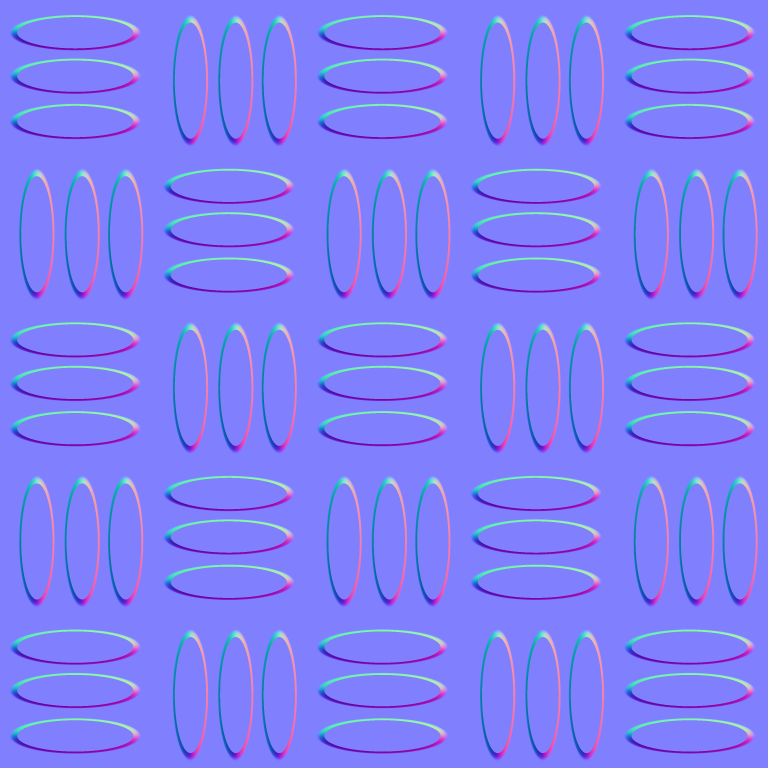
Write a Shadertoy shader that draws this texture map.

```glsl
#define CELLS 5.0                       // cells across and down
#define HALF_AXES vec2(0.378, 0.1020)   // flat top of one ellipse, in cells
#define BEVEL_END 1.145                 // outer foot, as a multiple of the axes
#define STEEPNESS 6.0                   // slope on the long flanks
#define FLAT_CENTER 0.490               // lengthwise centre, horizontal cells
#define UPRIGHT_CENTER 0.475            // lengthwise centre, upright cells
#define UPRIGHT_SHIFT 0.031             // sideways shift, upright cells
#define SAMPLES 4                       // antialiasing grid per axis

const float LANES[3] = float[3](0.209, 0.504, 0.787);

// Outward slope of a raised ellipse with a bevelled rim
vec2 ellipseSlope(vec2 p) {
    float radius = length(p / HALF_AXES);
    if (radius < 1.0 || radius > BEVEL_END) return vec2(0.0);
    vec2 gradient = p / (HALF_AXES * HALF_AXES * radius);
    float fade = 1.0 - smoothstep(1.01, BEVEL_END, radius);
    return STEEPNESS * HALF_AXES.y * fade * gradient;
}

// Checkerboard of three-bar cells, alternately horizontal and upright
vec3 treadNormal(vec2 grid) {
    vec2 cell = floor(grid);
    vec2 local = fract(grid);
    bool upright = mod(cell.x + cell.y, 2.0) > 0.5;

    // x runs along the bars, y across them
    vec2 p = upright ? local.yx - vec2(UPRIGHT_CENTER, UPRIGHT_SHIFT)
                     : local - vec2(FLAT_CENTER, 0.0);
    vec2 slope = vec2(0.0);
    for (int i = 0; i < 3; i++)
        slope += ellipseSlope(p - vec2(0.0, LANES[i]));

    return normalize(vec3(upright ? slope.yx : slope, 1.0));
}

void mainImage(out vec4 fragColor, in vec2 fragCoord) {
    // Average the encoded normal over the pixel
    vec3 color = vec3(0.0);
    for (int j = 0; j < SAMPLES; j++)
    for (int i = 0; i < SAMPLES; i++) {
        vec2 offset = (vec2(i, j) + 0.5) / float(SAMPLES) - 0.5;
        vec2 grid = (fragCoord + offset) / iResolution.xy * CELLS;
        color += 0.5 + 0.5 * treadNormal(grid);
    }
    fragColor = vec4(color / float(SAMPLES * SAMPLES), 1.0);
}
```
